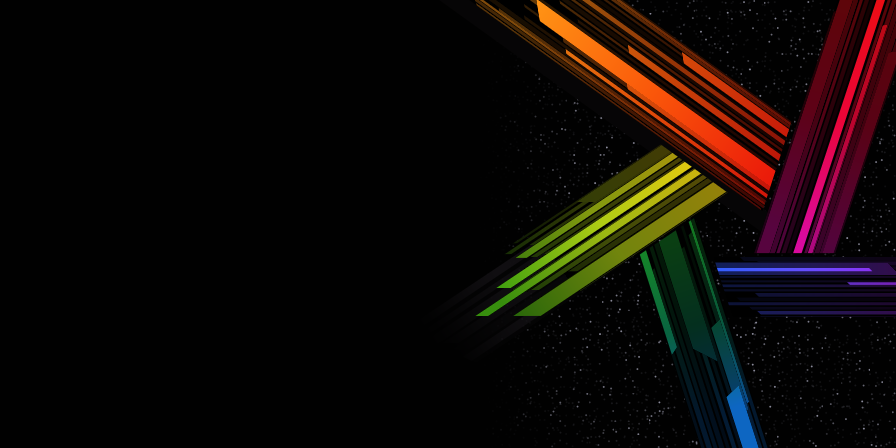
Write a WebGL 2 fragment shader that draws this background.

```glsl
#version 300 es
precision highp float;

uniform vec2 u_resolution;
out vec4 fragColor;

// Sine-free hash: two values per lattice point
vec2 hash2(vec2 p) {
    vec3 q = fract(vec3(p.xyx) * vec3(0.1031, 0.1030, 0.0973));
    q += dot(q, q.yzx + 33.33);
    return fract((q.xx + q.yz) * q.zy);
}

// Antialiased coverage of a signed distance in canvas heights
float edge(float d) {
    return clamp(d * u_resolution.y + 0.5, 0.0, 1.0);
}

// Local frame: x runs along the beam, y across it
vec2 frame(vec2 p, vec2 origin, vec2 dir, vec2 normal) {
    return vec2(dot(p - origin, dir), dot(p - origin, normal));
}

// Slanted strip; span holds its start and stop along the beam
float bar(vec2 q, float centre, float halfWidth, vec2 span, float skew) {
    float y = q.y - centre;
    float s = q.x + skew * y;
    return edge(halfWidth - abs(y)) * edge(s - span.x) * edge(span.y - s);
}

// Random thin strips filling a beam
float streaks(vec2 q, float count, float seed, vec2 span, float skew) {
    float cell = floor(q.y * count);
    vec2 h = hash2(vec2(cell + 70.0, seed));
    vec2 k = hash2(vec2(cell + 70.0, seed + 19.0));
    float y = (fract(q.y * count) - 0.5) / count;
    float s = q.x + skew * y;
    float inside = edge(s - span.x - 0.3 * h.y * (span.y - span.x));
    inside *= edge(span.y - 0.2 * k.y * (span.y - span.x) - s);
    return inside * edge(mix(0.2, 0.5, h.x) / count - abs(y)) * mix(0.06, 0.4, k.x);
}

vec3 ramp(vec3 a, vec3 b, vec3 c, float t) {
    return t < 0.5 ? mix(a, b, clamp(t * 2.0, 0.0, 1.0)) : mix(b, c, clamp(t * 2.0 - 1.0, 0.0, 1.0));
}

float stars(vec2 p, float count, float seed) {
    vec2 cell = floor(p * count);
    vec2 h = hash2(cell + seed);
    vec2 k = hash2(cell + seed + 57.0);
    float d = length(fract(p * count) - 0.2 - 0.6 * h) / count;
    return smoothstep(0.0035, 0.0005, d) * step(0.68, k.x) * (0.06 + 0.6 * pow(k.y, 5.0));
}

vec3 paint(vec3 base, vec3 tint, float light, float body) {
    return base * (1.0 - body) + tint * light * body;
}

float orangeLight(vec2 q) {
    vec2 all = vec2(-0.3, 0.8);
    float l = streaks(q, 95.0, 3.0, vec2(-0.2, 0.9), 1.0);
    l = max(l, bar(q, -0.016, 0.018, vec2(0.015, 0.8), 1.0));
    l = max(l, 0.85 * bar(q, -0.022, 0.021, vec2(0.26, 0.8), 1.0));
    l = max(l, 0.9 * bar(q, -0.055, 0.004, vec2(0.12, 0.8), 1.0));
    l = max(l, 0.8 * bar(q, 0.031, 0.007, vec2(0.23, 0.8), 1.0));
    l = max(l, 0.85 * bar(q, 0.086, 0.009, vec2(0.34, 0.8), 1.0));
    l = max(l, 0.6 * bar(q, 0.064, 0.005, all, 1.0));
    l = max(l, 0.45 * bar(q, 0.106, 0.003, all, 1.0));
    return max(l, 0.5 * bar(q, -0.072, 0.0025, all, 1.0));
}

float redLight(vec2 q) {
    vec2 all = vec2(-0.2, 0.8);
    float l = streaks(q, 85.0, 8.0, vec2(-0.3, 1.0), 0.5);
    l = max(l, bar(q, 0.0, 0.009, all, 0.5));
    l = max(l, 0.8 * bar(q, 0.027, 0.005, vec2(0.05, 0.8), 0.5));
    l = max(l, 0.4 * bar(q, -0.073, 0.014, all, 0.5));
    return max(l, 0.38 * bar(q, 0.065, 0.012, vec2(0.1, 0.8), 0.5));
}

float violetLight(vec2 q) {
    float l = 0.8 * streaks(q, 100.0, 5.0, vec2(-0.1, 0.6), 1.0);
    l = max(l, 0.45 * bar(q, -0.027, 0.014, vec2(-0.1, 0.4), 1.0));
    l = max(l, 1.4 * bar(q, -0.029, 0.004, vec2(-0.1, 0.35), 1.0));
    l = max(l, 1.1 * bar(q, -0.06, 0.003, vec2(0.3, 0.6), 1.0));
    return max(l, 0.45 * bar(q, -0.125, 0.004, vec2(0.1, 0.6), 1.0));
}

float greenLight(vec2 q) {
    float l = 0.8 * streaks(q, 75.0, 12.0, vec2(-0.2, 0.7), 0.5);
    l = max(l, 0.85 * bar(q, -0.068, 0.008, vec2(-0.1, 0.24), 0.8));
    l = max(l, 0.4 * bar(q, -0.005, 0.022, vec2(-0.1, 0.27), -1.0));
    l = max(l, 0.75 * bar(q, 0.053, 0.003, vec2(-0.1, 0.4), 0.5));
    l = max(l, 0.6 * bar(q, 0.038, 0.012, vec2(0.21, 0.42), 0.5));
    return max(l, bar(q, 0.028, 0.017, vec2(0.365, 0.7), 0.5));
}

float yellowLight(vec2 q) {
    float l = streaks(q, 80.0, 21.0, vec2(-0.2, 0.52), -1.5);
    l = max(l, 0.65 * bar(q, 0.018, 0.017, vec2(-0.2, 0.56), -1.5));
    l = max(l, 0.9 * bar(q, 0.074, 0.008, vec2(-0.2, 0.61), -1.5));
    l = max(l, bar(q, 0.099, 0.009, vec2(-0.2, 0.53), -1.5));
    l = max(l, 0.75 * bar(q, 0.133, 0.007, vec2(-0.2, 0.46), -1.5));
    return max(l, 0.3 * bar(q, 0.156, 0.012, vec2(-0.2, 0.27), -1.5));
}

void main() {
    vec2 p = gl_FragCoord.xy / u_resolution.y;
    p.x += 2.0 - u_resolution.x / u_resolution.y;
    float down = 1.0 - p.y;
    vec2 orange = frame(p, vec2(1.198, 1.0), vec2(0.8115, -0.584), vec2(0.584, 0.8115));
    vec2 red = frame(p, vec2(1.966, 1.0), vec2(-0.313, -0.95), vec2(0.95, -0.313));
    vec2 violet = p - vec2(1.594, 0.427);
    vec2 green = frame(p, vec2(1.497, 0.466), vec2(0.305, -0.952), vec2(0.952, 0.305));
    vec2 yellow = frame(p, vec2(1.62, 0.57), vec2(-0.831, -0.556), vec2(-0.556, 0.831));

    // Star dust fading in from the left
    float dust = stars(p, 62.0, 4.0) + stars(p, 105.0, 31.0);
    vec3 color = vec3(0.004) + dust * smoothstep(1.06, 1.35, p.x) * vec3(0.85, 0.85, 0.95);

    // Dark ends trailing behind the yellow and orange beams
    float trail = bar(yellow, 0.07, 0.075, vec2(0.3, 0.72), -0.6) * smoothstep(0.75, 0.5, yellow.x);
    color = paint(color, vec3(0.16, 0.14, 0.17), 0.12 + streaks(yellow, 40.0, 2.0, vec2(0.2, 0.8), -1.5), trail * 0.8);
    float shade = bar(orange, -0.105, 0.022, vec2(-0.2, 0.75), 1.0);
    color = paint(color, vec3(0.10, 0.08, 0.09), 0.25, shade);

    // Beams, each cut where it passes under its neighbour
    float body = bar(yellow, 0.084, 0.086, vec2(-0.2, 0.62), -1.5) * edge(-0.1 - orange.y);
    vec3 tint = ramp(vec3(0.9, 0.78, 0.06), vec3(0.68, 0.8, 0.08), vec3(0.24, 0.62, 0.06), yellow.x / 0.55);
    float light = yellowLight(yellow);
    color = paint(color, tint, light, body * max(step(0.02, light), step(yellow.x, 0.4)));

    body = bar(green, -0.006, 0.073, vec2(-0.2, 0.7), 0.0) * edge(-0.008 - yellow.y);
    tint = ramp(vec3(0.1, 0.62, 0.18), vec3(0.04, 0.46, 0.3), vec3(0.05, 0.4, 0.76), green.x / 0.4);
    color = paint(color, tint, greenLight(green), body);

    body = bar(violet, -0.067, 0.067, vec2(-0.1, 0.6), 0.0) * edge(p.x - 1.409 - 0.32 * down);
    tint = ramp(vec3(0.14, 0.27, 0.78), vec3(0.28, 0.22, 0.74), vec3(0.42, 0.12, 0.66), violet.x / 0.4);
    color = paint(color, tint, violetLight(violet), body);

    body = bar(orange, 0.012, 0.1, vec2(-0.3, 0.9), 0.0) * edge(1.855 - 0.325 * down - p.x);
    tint = ramp(vec3(1.0, 0.58, 0.08), vec3(0.98, 0.34, 0.04), vec3(0.92, 0.1, 0.04), orange.x / 0.66);
    color = paint(color, tint, orangeLight(orange), body);

    body = bar(red, -0.005, 0.087, vec2(-0.2, 0.8), 0.0) * edge(p.y - 0.435);
    tint = ramp(vec3(0.92, 0.05, 0.08), vec3(0.92, 0.02, 0.22), vec3(0.85, 0.04, 0.62), red.x / 0.56);
    color = paint(color, tint, redLight(red), body);

    fragColor = vec4(color, 1.0);
}
```
